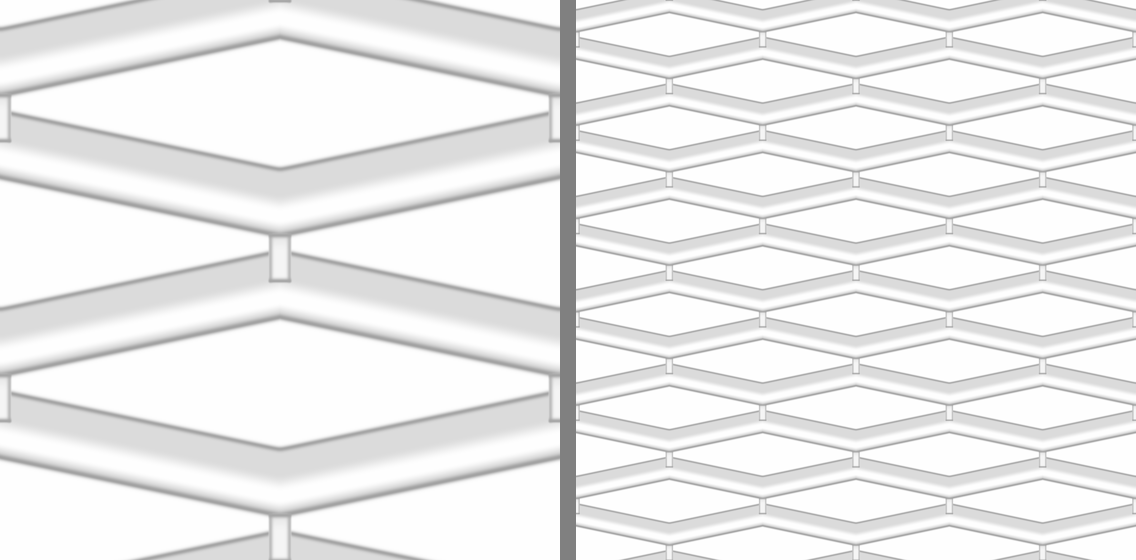
Left: one tile. Right: repeated 3 by 3.
Give the GLSL for this pattern, as a three.js fragment shader.

```glsl
varying vec2 vUv;

float softLine(float d, float width) {
  return exp(-d * d / (width * width));
}

// Zigzag strip: grey upper face, white lower face, outlined edges
float strip(vec2 p) {
  float x = abs(fract(p.x) - 0.5);
  float zigzag = 0.209 * sqrt(x * x + 0.00003);
  float d = mod(p.y + zigzag - 0.202, 0.5) - 0.101;
  float inside = smoothstep(-0.003, 0.003, d) * smoothstep(0.122, 0.116, d);
  float face = mix(0.86, 0.995, smoothstep(0.045, 0.076, d));
  face -= 0.2 * smoothstep(0.092, 0.119, d);
  float shade = mix(0.995, face, inside);
  shade = mix(shade, 0.645, softLine(d, 0.0047));
  return mix(shade, 0.635, softLine(d - 0.118, 0.0052));
}

// Small connecting tab; x is its shade, y its coverage
vec2 tab(vec2 p) {
  float x = abs(fract(p.x) - 0.5);
  float y = mod(p.y - 0.32, 0.5) - 0.1;
  vec2 q = vec2(x, abs(y - 0.041)) - vec2(0.0172, 0.041);
  float d = length(max(q, 0.0)) + min(max(q.x, q.y), 0.0);
  float shade = mix(0.91, 0.96, smoothstep(0.0, 0.03, y));
  shade = mix(shade, 0.74, softLine(q.x, 0.0043));
  shade = mix(shade, 0.65, softLine(q.y, 0.0048));
  return vec2(shade, smoothstep(0.0055, 0.0005, d));
}

void main() {
  vec2 p = vec2(vUv.x, 1.0 - vUv.y);
  vec2 offset = vec2(0.5, 0.25);

  // Two staggered sets of strips with tabs laid on top
  float shade = min(strip(p), strip(p + offset));
  for (int i = 0; i < 2; i++) {
    vec2 t = tab(p + float(i) * offset);
    shade = mix(shade, t.x, t.y);
  }
  gl_FragColor = vec4(vec3(shade), 1.0);
}
```
